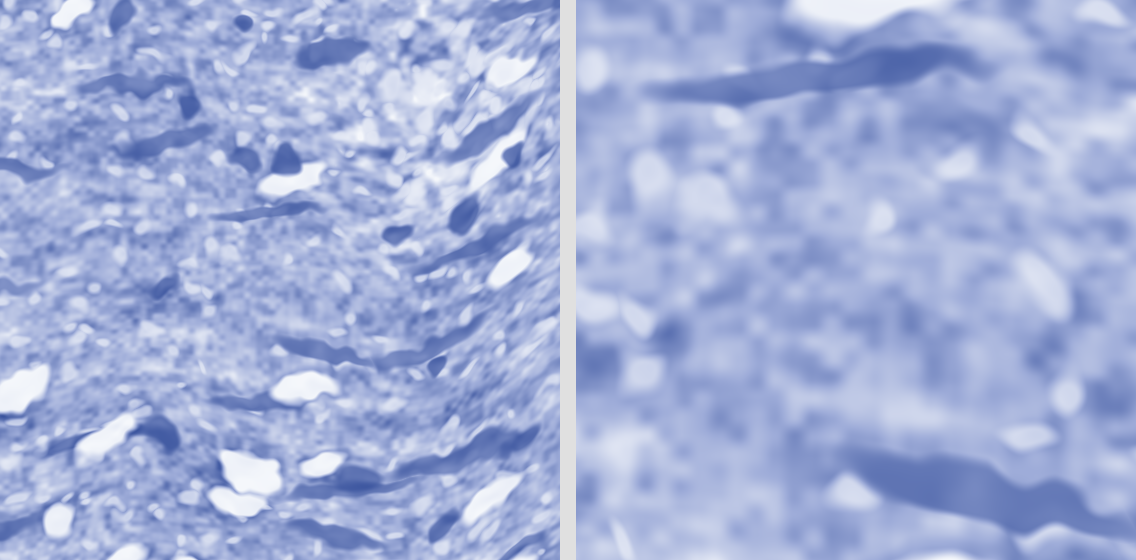
Left, the full canvas; right, a detail of the centre.
This texture is drawn by a three.js fragment shader. Its source:

```glsl
varying vec2 vUv;

// Stain colours, from dense nuclei to empty gaps
const vec3 NUCLEUS_BLUE = vec3(0.23, 0.33, 0.62);
const vec3 TISSUE_BLUE = vec3(0.62, 0.675, 0.85);
const vec3 GAP_WHITE = vec3(0.96, 0.97, 0.985);

// Tones: 0 is nucleus blue, 0.5 tissue blue, 1 gap white
const float TISSUE_TONE = 0.52;
const float SPINDLE_TONE = 0.17;
const float NUCLEUS_TONE = 0.10;
const float GAP_TONE = 0.97;

// Noise frequencies across the canvas and their contrasts
const vec2 BROAD_FREQ = vec2(5.0, 11.0);
const vec2 FIBRE_FREQ = vec2(9.0, 46.0);
const vec2 MOTTLE_FREQ = vec2(38.0, 50.0);
const vec2 GRAIN_FREQ = vec2(85.0, 105.0);
const vec4 CONTRAST = vec4(0.20, 0.24, 0.36, 0.26);

// Scattered shapes: cells per canvas, and largest radii
const vec2 SPINDLE_GRID = vec2(3.5, 9.0);
const vec2 SPINDLE_SIZE = vec2(0.135, 0.023);
const vec2 NUCLEUS_GRID = vec2(8.0, 8.0);
const vec2 NUCLEUS_SIZE = vec2(0.036, 0.027);
const vec2 GAP_GRID = vec2(6.0, 8.0);
const vec2 GAP_SIZE = vec2(0.066, 0.034);
const vec2 PIT_GRID = vec2(22.0, 28.0);
const vec2 PIT_SIZE = vec2(0.017, 0.012);
const vec2 FOAM_GRID = vec2(22.0, 22.0);
const vec2 FOAM_SIZE = vec2(0.027, 0.022);

// Foamy patch and the upward sweep of fibres at the right
const vec2 FOAM_CENTRE = vec2(0.80, 0.79);
const float FOAM_REACH = 0.30;
const float SWEEP_START = 0.62;
const float SWEEP = 0.75;

vec2 hash2(vec2 p) {
  vec3 h = fract(p.xyx * vec3(0.1031, 0.1030, 0.0973));
  h += dot(h, h.yzx + 33.33);
  return fract((h.xx + h.yz) * h.zy);
}

vec2 noise2(vec2 p) {
  vec2 cell = floor(p);
  vec2 f = fract(p);
  f = f * f * (3.0 - 2.0 * f);
  vec2 low = mix(hash2(cell), hash2(cell + vec2(1.0, 0.0)), f.x);
  vec2 high = mix(hash2(cell + vec2(0.0, 1.0)), hash2(cell + 1.0), f.x);
  return mix(low, high, f.y);
}

// Scaled distance to the nearest scattered ellipse, 1 on its rim
float scatter(vec2 p, vec2 grid, vec2 size, float density, float tilt, float seed) {
  vec2 home = floor(p * grid);
  float nearest = 4.0;
  for (int j = -1; j <= 1; j++) {
    for (int i = -1; i <= 1; i++) {
      vec2 cell = home + vec2(float(i), float(j));
      vec2 place = hash2(cell + seed);
      vec2 kind = hash2(cell + seed + 57.0);
      vec2 radius = size * mix(vec2(0.5), vec2(1.0), hash2(cell + seed + 113.0));
      float angle = (kind.y - 0.5) * tilt;
      float c = cos(angle);
      float s = sin(angle);
      vec2 d = p - (cell + 0.15 + 0.7 * place) / grid;
      d = vec2(c * d.x + s * d.y, c * d.y - s * d.x);
      float rim = length(d / radius);
      if (kind.x < density) nearest = min(nearest, rim);
    }
  }
  return nearest;
}

float cover(float rim, float softness) {
  return 1.0 - smoothstep(1.0 - softness, 1.0 + softness, rim);
}

void main() {
  // Bend the fibres, then roughen every outline
  vec2 p = vUv + 3.0;
  float beyond = max(vUv.x - SWEEP_START, 0.0);
  p.y -= SWEEP * beyond * beyond;
  p += (noise2(p * 4.0) - 0.5) * vec2(0.03, 0.055);
  vec2 rough = p + (noise2(p * 16.0 + 7.0) - 0.5) * 0.028
    + (noise2(p * 48.0 + 19.0) - 0.5) * 0.013;
  float foam = 1.0 - smoothstep(0.4, 1.0, length(vUv - FOAM_CENTRE) / FOAM_REACH);

  // Fibrous, mottled tissue
  float broad = noise2(p * BROAD_FREQ + 31.0).x;
  float fibre = noise2(p * FIBRE_FREQ + 43.0).x;
  float mottle = noise2(rough * MOTTLE_FREQ + 61.0).x;
  float grain = noise2(p * GRAIN_FREQ + 83.0).x;
  vec4 texture4 = vec4(broad, fibre, mottle, grain) - 0.5;
  float tone = TISSUE_TONE + dot(texture4, CONTRAST);
  tone += foam * (mottle - 0.5) * 0.3;

  // Small pits and foam bubbles
  float pit = cover(scatter(rough, PIT_GRID, PIT_SIZE, 0.38, 1.2, 11.0), 0.5);
  float bubbleRim = scatter(rough, FOAM_GRID, FOAM_SIZE, 0.55, 3.0, 23.0);
  float bubble = cover(bubbleRim + 2.0 * (1.0 - foam), 0.4);
  tone = mix(tone, GAP_TONE - 0.06, max(pit * 0.75, bubble * 0.85));

  // Long spindle nuclei along the fibres
  float spindle = cover(scatter(rough, SPINDLE_GRID, SPINDLE_SIZE, 0.5, 0.3, 37.0), 0.28);
  tone = mix(tone, SPINDLE_TONE + texture4.y * 0.16 + texture4.z * 0.14, spindle * 0.88);

  // Open gaps with a faint dense border
  float gapRim = scatter(rough, GAP_GRID, GAP_SIZE, 0.31, 1.5, 71.0);
  tone -= 0.12 * (1.0 - smoothstep(1.1, 1.6, gapRim));
  tone = mix(tone, GAP_TONE + texture4.z * 0.08, cover(gapRim, 0.2));

  // Compact dark nuclei
  float nucleus = cover(scatter(rough, NUCLEUS_GRID, NUCLEUS_SIZE, 0.27, 2.0, 97.0), 0.26);
  tone = mix(tone, NUCLEUS_TONE + texture4.z * 0.18, nucleus * 0.9);

  vec3 colour = mix(NUCLEUS_BLUE, TISSUE_BLUE, clamp(tone * 2.0, 0.0, 1.0));
  colour = mix(colour, GAP_WHITE, clamp(tone * 2.0 - 1.0, 0.0, 1.0));
  gl_FragColor = vec4(colour, 1.0);
}
```
